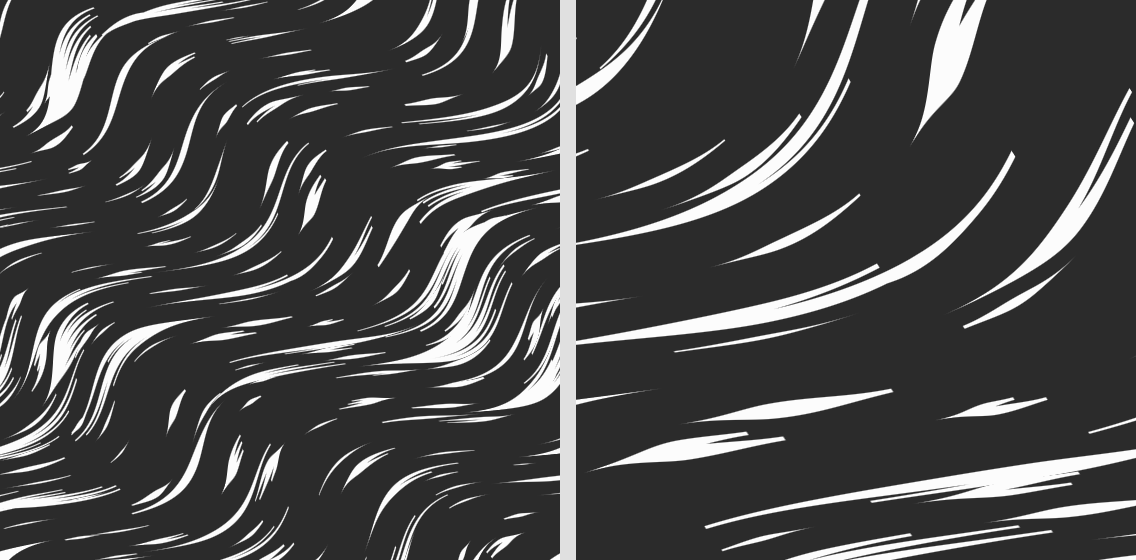
Left: the whole. Right: its middle third, enlarged.
Give the GLSL for this pattern, as a WebGL 2 fragment shader.

```glsl
#version 300 es
precision highp float;
// White dry-brush strokes sweeping along a wavy diagonal flow on charcoal.
// The canvas is bent into flow coordinates (along, across); jittered cells
// there hold bundles of bristles with a fine tip and a frayed end.

uniform vec2 u_resolution;
out vec4 outColor;

const vec3 CHARCOAL = vec3(0.17);
const vec3 PAINT = vec3(0.99);
const float FLOW_ANGLE = 0.576;
const float WAVE_LENGTH = 0.53;
const float TAU = 6.2831853;
const int MAX_BRISTLES = 7;

float hash(vec2 p) {
    vec3 a = fract(p.xyx * 0.1031);
    a += dot(a, a.yzx + 33.33);
    return fract((a.x + a.y) * a.z);
}

float valueNoise(vec2 p) {
    vec2 cell = floor(p);
    vec2 f = fract(p);
    f = f * f * f * (f * (f * 6.0 - 15.0) + 10.0);
    float low = mix(hash(cell), hash(cell + vec2(1.0, 0.0)), f.x);
    float high = mix(hash(cell + vec2(0.0, 1.0)), hash(cell + 1.0), f.x);
    return mix(low, high, f.y);
}

// Distance along the flow, and a stream value constant on each flow line.
vec2 flowCoordinates(vec2 p) {
    vec2 dir = vec2(cos(FLOW_ANGLE), sin(FLOW_ANGLE));
    float along = dot(p, dir);
    float across = dot(p, vec2(-dir.y, dir.x));
    float wave = 0.05 * sin(TAU / WAVE_LENGTH * (along + 0.55 * across - 0.93));
    float unrest = mix(0.07, 0.13, smoothstep(0.4, 1.0, p.x));
    float drift = unrest * (valueNoise(vec2(along * 3.0, across * 2.0) + 20.0) - 0.5);
    return vec2(along, across - wave - drift);
}

// Share of a pixel of size soft, at x, that lies within +-halfWidth.
float bandCoverage(float x, float halfWidth, float soft) {
    float upper = min(x + 0.5 * soft, halfWidth);
    float lower = max(x - 0.5 * soft, -halfWidth);
    return clamp((upper - lower) / soft, 0.0, 1.0);
}

// Bundle of bristles from a sharp tip at q.x = 0 to a ragged end at q.x = len.
float brushStroke(vec2 q, float len, float width, vec2 id, float soft) {
    float t = q.x / len;
    if (t < 0.0 || t > 1.0 || abs(q.y) > width * 1.5 + soft) return 0.0;
    float spread = width * sin(2.4 * t) * smoothstep(-0.05, 0.4, t);
    float count = clamp(floor(width / 0.004 + 0.5), 1.0, float(MAX_BRISTLES));
    float coverage = 0.0;
    for (int i = 0; i < MAX_BRISTLES; i++) {
        float n = float(i);
        if (n >= count) break;
        vec2 seed = id + vec2(n * 7.0 + 3.0, 11.0);
        float end = mix(0.5, 0.98, hash(seed));
        float thickness = mix(0.8, 1.3, hash(seed + vec2(41.0, 5.0)));
        float jitter = 0.4 * (hash(seed + vec2(13.0, 67.0)) - 0.5);
        float offset = (2.0 * n + 1.0 + jitter) / count - 1.0;
        float thinning = mix(1.2, 0.3, smoothstep(0.4, 1.0, t / end));
        float halfWidth = spread / count * thinning * thickness;
        float cut = clamp((end - t) * len / soft + 0.5, 0.0, 1.0);
        coverage += cut * bandCoverage(q.y - offset * spread, halfWidth, soft);
    }
    return min(coverage, 1.0);
}

// One jittered stroke per cell; rows of cells are shifted at random.
float strokeLayer(vec2 flow, vec2 cellSize, vec2 lengths, vec2 widths, float salt, float soft) {
    float coverage = 0.0;
    float row = floor(flow.y / cellSize.y);
    for (int j = -1; j <= 1; j++) {
        float lane = row + float(j);
        float shift = hash(vec2(lane + salt, salt)) * cellSize.x;
        float column = floor((flow.x + shift) / cellSize.x);
        for (int i = -1; i <= 1; i++) {
            vec2 cell = vec2(column + float(i), lane);
            vec2 id = cell * vec2(19.0, 23.0) + salt;
            vec2 jitter = vec2(hash(id), hash(id + 57.0)) - 0.5;
            vec2 center = (cell + 0.5 + 0.8 * jitter) * cellSize - vec2(shift, 0.0);
            float size = hash(id + vec2(71.0, 29.0));
            float len = mix(lengths.x, lengths.y, hash(id + vec2(5.0, 83.0)));
            float width = mix(widths.x, widths.y, size * size);
            float heading = hash(id + vec2(37.0, 97.0)) < 0.5 ? -1.0 : 1.0;
            vec2 q = flow - center;
            q.x = q.x * heading + 0.5 * len;
            coverage = max(coverage, brushStroke(q, len, width, id, soft));
        }
    }
    return coverage;
}

void main() {
    vec2 p = gl_FragCoord.xy / u_resolution.y;
    vec2 flow = flowCoordinates(p);
    float soft = max(1.2 * length(vec2(dFdx(flow.y), dFdy(flow.y))), 0.0001);

    float broad = strokeLayer(flow, vec2(0.36, 0.085), vec2(0.22, 0.45), vec2(0.005, 0.034), 131.0, soft);
    float fine = strokeLayer(flow, vec2(0.17, 0.05), vec2(0.07, 0.16), vec2(0.002, 0.011), 277.0, soft);

    outColor = vec4(mix(CHARCOAL, PAINT, max(broad, fine)), 1.0);
}
```
